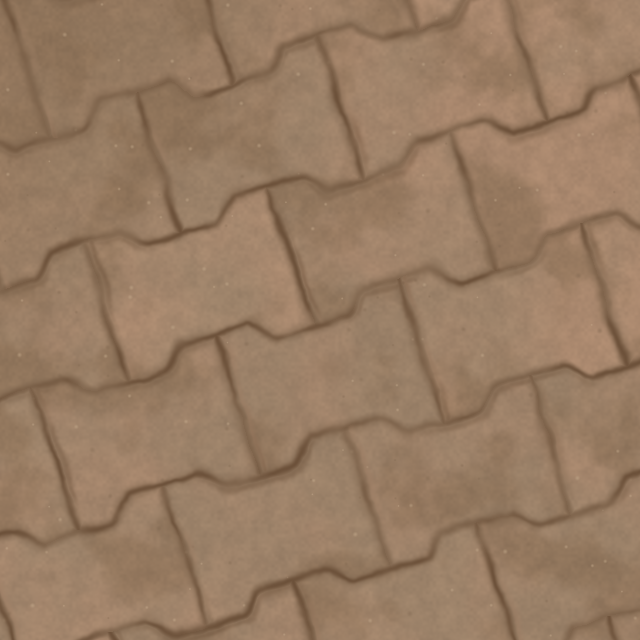
A WebGL 2 fragment shader for this texture:

```glsl
#version 300 es
precision highp float;
// Interlocking wavy paving blocks in staggered, tilted rows with worn earthy joints.

#define ALONG vec2(0.2852, 0.0859)   // one block along a row
#define ACROSS vec2(-0.0618, 0.1901) // one row upward
#define ORIGIN vec2(0.341, 0.461)
#define WAVE 0.084                   // edge wave height, in rows
#define JOINT 0.0052                 // half width of the joint core
#define BEVEL 0.017                  // reach of the worn, shaded edge
#define WARP 0.008                   // irregularity of the edges
#define GRAIN 0.045                  // strength of the fine surface grain

uniform vec2 u_resolution;
out vec4 outColor;

const vec3 CLAY = vec3(0.612, 0.510, 0.412);
const vec3 ROSE = vec3(0.675, 0.538, 0.435);
const vec3 UMBER = vec3(0.550, 0.442, 0.340);
const vec3 SOIL = vec3(0.400, 0.292, 0.202);
const vec3 SPECK = vec3(0.780, 0.680, 0.560);

float hash(vec2 p) {
  vec3 q = fract(vec3(p.xyx) * 0.1031);
  q += dot(q, q.yzx + 33.33);
  return fract((q.x + q.y) * q.z);
}

float noise(vec2 p) {
  vec2 i = floor(p), f = fract(p);
  f = f * f * (3.0 - 2.0 * f);
  return mix(mix(hash(i), hash(i + vec2(1, 0)), f.x),
             mix(hash(i + vec2(0, 1)), hash(i + vec2(1, 1)), f.x), f.y);
}

float fbm(vec2 p) {
  float sum = 0.0, amp = 0.5;
  for (int i = 0; i < 4; i++) {
    sum += amp * noise(p);
    p = mat2(1.6, 1.2, -1.2, 1.6) * p + 7.3;
    amp *= 0.5;
  }
  return sum / 0.9375;
}

// Rounded trapezoid wave: x = height in rows, y = steepness per block.
vec2 edgeWave(float x) {
  float tri = abs(fract(x + 0.5) - 0.5);
  float t = clamp((tri - 0.17) / 0.15, 0.0, 1.0);
  return WAVE * vec2(1.0 - 2.0 * t * t * (3.0 - 2.0 * t), 80.0 * t * (1.0 - t));
}

// Sparse flecks, one possible per cell.
float flecks(vec2 p) {
  vec2 cell = floor(p);
  vec2 center = 0.3 + 0.4 * vec2(hash(cell + 3.1), hash(cell + 8.7));
  float size = 0.10 + 0.14 * hash(cell + 5.5);
  return step(0.94, hash(cell)) * (1.0 - smoothstep(0.0, size, length(fract(p) - center)));
}

// Soft line whose width and strength wander along its length.
float wornLine(float dist, vec2 p) {
  float width = JOINT * (0.5 + 1.0 * fbm(p * 22.0));
  float strength = mix(0.25, 1.0, smoothstep(0.28, 0.70, fbm(p * 11.0 + 31.0)));
  float falloff = dist / width;
  return strength * exp(-falloff * falloff);
}

void main() {
  vec2 p = gl_FragCoord.xy / u_resolution;

  // Lattice coordinates: x counts blocks, y counts rows
  vec2 bend = vec2(fbm(p * 18.0), fbm(p * 18.0 + 40.0)) - 0.5;
  vec2 g = inverse(mat2(ALONG, ACROSS)) * (p + bend * WARP * 2.0 - ORIGIN);

  // Signed distance to the nearest wavy row edge
  float edge = floor(g.y + 0.5);
  vec2 wave = edgeWave(g.x - 0.5 * edge);
  float slope = wave.y * length(ACROSS) / length(ALONG);
  float rowDist = (g.y - edge - wave.x) * length(ACROSS) * inversesqrt(1.0 + slope * slope);
  float row = rowDist > 0.0 ? edge : edge - 1.0;

  // Straight joints between the blocks of a row
  float column = g.x - 0.5 * (row + 1.0);
  vec2 block = vec2(floor(column), row) + 60.0;
  float sideDist = (fract(column + 0.5) - 0.5) * length(ALONG);
  float joint = min(abs(rowDist), abs(sideDist));

  // Block colour: slight own tint, stains, rosy upper right, dark upper left
  float tint = hash(block);
  float stain = fbm(p * 8.0 + block * 3.7);
  float rosy = 0.30 * tint + 1.8 * (stain - 0.5) + 0.75 * smoothstep(1.0, 1.8, p.x + p.y);
  vec3 color = mix(CLAY, ROSE, clamp(rosy, 0.0, 0.9));
  float dark = 0.65 * smoothstep(0.48, 0.74, fbm(p * 10.0 + block * 5.1 + 20.0));
  dark += 0.75 * (1.0 - smoothstep(0.0, 0.75, p.x + 1.0 - p.y));
  color = mix(color, UMBER, clamp(dark, 0.0, 0.85));
  color *= 0.985 + 0.03 * hash(block + 17.0);

  // Grain, mottling and flecks
  color *= 1.0 + GRAIN * (noise(p * 190.0) - 0.5) + GRAIN * 2.4 * (fbm(p * 50.0) - 0.5);
  color = mix(color, SPECK, 0.45 * flecks(p * 46.0));
  color = mix(color, UMBER * 0.9, 0.35 * flecks(p * 38.0 + 90.0));

  // Worn bevel, broad in places, with a rosy lip beside the upright joints
  float wear = fbm(p * 14.0 + 11.0);
  float shade = 1.0 - smoothstep(0.0, BEVEL * (0.4 + 1.2 * wear), joint);
  color = mix(color, UMBER * 0.92, 0.6 * shade);
  float lip = smoothstep(0.005, 0.010, sideDist) * (1.0 - smoothstep(0.010, 0.020, sideDist));
  color = mix(color, ROSE, 0.35 * lip * smoothstep(0.4, 0.7, wear));

  // Soil in the joints, with a faint second line where an edge has crumbled
  float soil = max(wornLine(abs(rowDist), p), wornLine(abs(sideDist), p + 5.0));
  float crumbled = smoothstep(0.45, 0.65, noise(p * 7.0 + 63.0));
  soil = max(soil, 0.4 * crumbled * wornLine(abs(sideDist - 0.011), p + 9.0));
  soil = max(soil, 0.4 * crumbled * wornLine(abs(rowDist + 0.010), p + 13.0));
  color = mix(color, SOIL, 0.82 * soil);

  outColor = vec4(color, 1.0);
}
```
